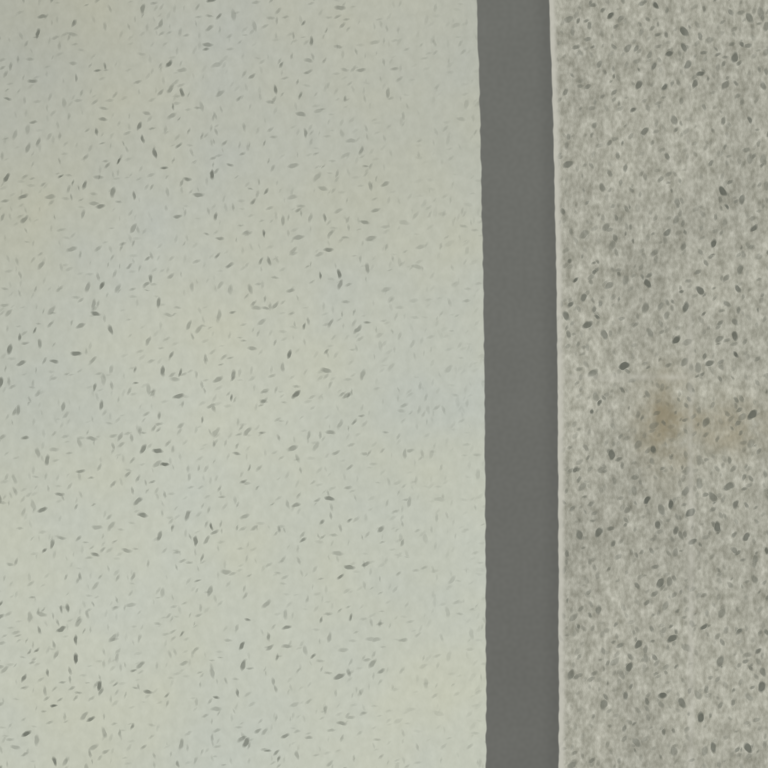
Reproduce this texture procedurally as a Shadertoy shader.

```glsl
// Pale speckled stone slab, a curved grey joint, and weathered granite with seams.

const vec3 SLAB_LOW = vec3(0.755, 0.770, 0.715);
const vec3 SLAB_HIGH = vec3(0.710, 0.718, 0.665);
const vec3 JOINT_LOW = vec3(0.415, 0.418, 0.400);
const vec3 JOINT_HIGH = vec3(0.430, 0.435, 0.415);
const vec3 GRANITE = vec3(0.660, 0.658, 0.605);
const vec3 RIM = vec3(0.760, 0.755, 0.710);
const vec3 SPECK = vec3(0.370, 0.385, 0.350);
const vec3 STAIN = vec3(0.530, 0.490, 0.390);
const float SEAM_Y = 0.509;
const float RIM_WIDTH = 0.008;
const float SLAB_GRAIN = 0.035;
const float GRANITE_GRAIN = 0.17;

vec2 hash2(vec2 p) {
    vec3 q = fract(p.xyx * vec3(0.1031, 0.1030, 0.0973));
    q += dot(q, q.yzx + 33.33);
    return fract((q.xx + q.yz) * q.zy);
}

float gradientNoise(vec2 p) {
    vec2 cell = floor(p), f = fract(p);
    vec2 blend = f * f * f * (f * (f * 6.0 - 15.0) + 10.0);
    vec4 corner;
    for (int i = 0; i < 4; i++) {
        vec2 o = vec2(i & 1, i >> 1);
        float angle = 6.2832 * hash2(cell + o).x;
        corner[i] = dot(vec2(cos(angle), sin(angle)), f - o);
    }
    vec2 rows = mix(corner.xz, corner.yw, blend.x);
    return mix(rows.x, rows.y, blend.y);
}

float fbm(vec2 p) {
    float sum = 0.0, gain = 0.6;
    for (int i = 0; i < 4; i++) {
        sum += gain * gradientNoise(p);
        p = mat2(1.6, 1.2, -1.2, 1.6) * p + 7.3;
        gain *= 0.55;
    }
    return sum;
}

// Scattered slanted flecks, one candidate per cell; lean is the mean angle.
float flecks(vec2 uv, float cells, float density, float lean, vec2 size, float pixel) {
    vec2 p = uv * cells, home = floor(p);
    float soft = max(pixel * cells, 0.06), cover = 0.0;
    for (int y = -1; y <= 1; y++)
    for (int x = -1; x <= 1; x++) {
        vec2 cell = home + vec2(x, y);
        vec2 kind = hash2(cell + 61.7);
        if (kind.x > density) continue;
        vec2 shape = hash2(cell + 19.1);
        vec2 d = p - cell - hash2(cell);
        float a = lean + (shape.x - 0.5) * 2.2;
        d = mat2(cos(a), -sin(a), sin(a), cos(a)) * d;
        d += 0.07 * gradientNoise(p * 3.0);
        vec2 radius = size * mix(0.55, 1.25, shape.y);
        float edge = (length(d / radius) - 1.0) * radius.y;
        float ink = mix(0.35, 1.0, kind.y * kind.y);
        cover = max(cover, ink * (1.0 - smoothstep(-soft, soft, edge)));
    }
    return cover;
}

float line(float distance, float width) {
    return exp(-distance * distance / (width * width));
}

vec3 paleSlab(vec2 uv, float jointX, float pixel) {
    vec3 col = mix(SLAB_LOW, SLAB_HIGH, smoothstep(0.25, 1.05, uv.y));
    col += vec3(0.010, 0.004, -0.012) * fbm(uv * 5.0) * 2.0;
    col += 0.025 * fbm(uv * 3.0 + 11.0);
    col *= 1.0 - 0.035 * (1.0 - smoothstep(0.0, 0.25, uv.x)) * uv.y;
    col += SLAB_GRAIN * fbm(uv * vec2(95.0, 75.0));
    float nearJoint = smoothstep(0.03, 0.25, jointX - uv.x);
    float patches = 0.8 + 0.6 * fbm(uv * 7.0 + 4.0);
    float large = flecks(uv, 47.0, 0.42, 0.8, vec2(0.25, 0.11), pixel);
    float small = flecks(uv + 0.37, 85.0, 0.40, 0.9, vec2(0.31, 0.13), pixel);
    col = mix(col, SPECK, 0.82 * large * patches * mix(0.25, 1.0, nearJoint));
    return mix(col, SPECK, 0.38 * small * patches * mix(0.6, 1.0, nearJoint));
}

vec3 granite(vec2 uv, float jointX, float pixel) {
    vec3 col = GRANITE * (1.0 + 0.12 * fbm(uv * vec2(9.0, 5.0)));
    col += GRANITE_GRAIN * fbm(uv * vec2(75.0, 52.0));
    col += 0.07 * gradientNoise(uv * vec2(210.0, 150.0));
    // Brown weathering below the horizontal seam.
    float blot = line(length((uv - vec2(0.865, 0.45)) / vec2(0.9, 1.5)), 0.038);
    blot += 0.7 * line(length((uv - vec2(0.955, 0.445)) / vec2(1.6, 1.0)), 0.035);
    col = mix(col, STAIN, clamp(blot * (0.5 + 0.9 * fbm(uv * 32.0)), 0.0, 0.7));
    float large = flecks(uv, 44.0, 0.42, 1.3, vec2(0.25, 0.15), pixel);
    float small = flecks(uv + 0.71, 82.0, 0.48, 1.2, vec2(0.32, 0.18), pixel);
    col = mix(col, SPECK * 0.9, max(0.78 * large, 0.48 * small));
    // Worn seams and the bright lip along the joint.
    float seamX = 0.900 - 0.005 * uv.y * uv.y + 0.002 * fbm(uv * 18.0);
    float wear = 0.75 + 0.6 * fbm(uv * 22.0);
    float upright = line(uv.x - seamX, 0.0042) * mix(0.60, 0.25, smoothstep(0.4, 0.7, uv.y));
    float level = line(uv.y - SEAM_Y - 0.002 * fbm(uv * 20.0), 0.0045);
    level *= 0.50 * (1.0 - smoothstep(0.885, 0.905, uv.x));
    col = mix(col, RIM, clamp(max(upright, level) * wear, 0.0, 1.0));
    float lip = 1.0 - smoothstep(RIM_WIDTH * 0.4, RIM_WIDTH * 1.4, uv.x - jointX);
    return mix(col, RIM, 0.85 * lip);
}

void mainImage(out vec4 fragColor, in vec2 fragCoord) {
    vec2 uv = fragCoord / iResolution.xy;
    float pixel = 1.0 / min(iResolution.x, iResolution.y);
    float ragged = 0.0016 * gradientNoise(vec2(uv.y * 75.0, 2.5));
    float leftX = 0.633 - 0.012 * pow(uv.y, 2.5) + ragged;
    float rightX = 0.7275 - 0.0125 * pow(uv.y, 3.0) + ragged * 0.7;

    vec3 joint = mix(JOINT_LOW, JOINT_HIGH, smoothstep(0.1, 1.0, uv.y));
    joint += 0.012 * fbm(uv * 14.0) + 0.012 * gradientNoise(uv * 150.0);
    joint *= 1.0 - 0.06 * smoothstep(rightX - 0.025, rightX, uv.x);

    float soft = max(pixel, 0.0015);
    vec3 col = mix(paleSlab(uv, leftX, pixel), joint, smoothstep(-soft, soft, uv.x - leftX));
    col = mix(col, granite(uv, rightX, pixel), smoothstep(-soft, soft, uv.x - rightX));
    fragColor = vec4(clamp(col, 0.0, 1.0), 1.0);
}
```
